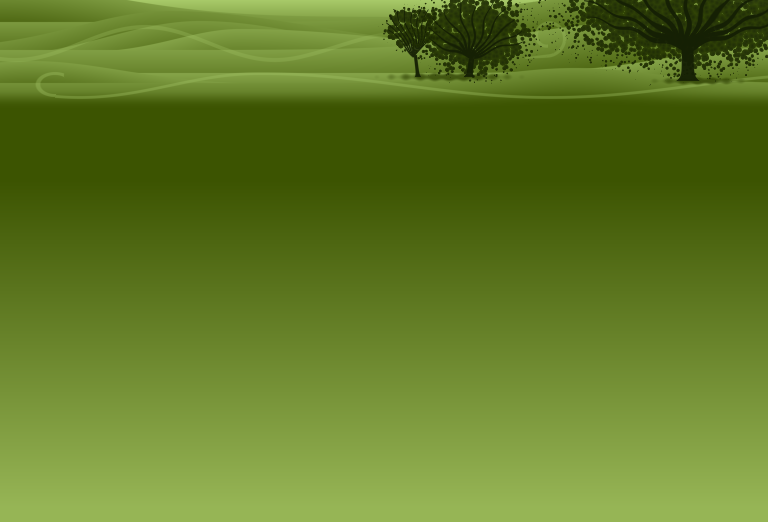
Reproduce this background procedurally as a WebGL 1 fragment shader.

```glsl
precision highp float;
// Rolling green hills with ribbons and three trees above a plain vertical gradient.
uniform vec2 u_resolution;

#define CANVAS vec2(7.68, 5.22)
#define DARK vec3(0.235, 0.328, 0.004)
#define LIGHT vec3(0.64, 0.77, 0.40)
#define FLOOR_GLOW vec3(0.59, 0.71, 0.335)
#define BARK vec3(0.08, 0.12, 0.015)
#define FADE_START 1.8
#define FADE_END 5.08
#define LEAF_SCALE 21.0
#define CLUMP_SCALE 7.0
#define RIBBON_ALPHA 0.36
#define BRANCHES 11

float px; // smoothing width in scene units

float fill(float d) { return 1.0 - smoothstep(-px, px, d); }

vec2 hash2(vec2 p) {
  return fract(sin(vec2(dot(p, vec2(127.1, 311.7)), dot(p, vec2(269.5, 183.3)))) * 4375.85);
}

// Distance to the nearest jittered cell point
float cells(vec2 p) {
  vec2 cell = floor(p), f = p - cell;
  float d = 2.0;
  for (int j = -1; j <= 1; j++)
    for (int i = -1; i <= 1; i++) {
      vec2 o = vec2(float(i), float(j));
      d = min(d, length(o + hash2(cell + o) - f));
    }
  return d;
}

float segment(vec2 p, vec2 a, vec2 b, float wideA, float wideB) {
  vec2 ab = b - a;
  float t = clamp(dot(p - a, ab) / dot(ab, ab), 0.0, 1.0);
  return length(p - a - ab * t) - mix(wideA, wideB, t);
}

// Bell-shaped hill, bright at the crest and dark below; spread is left, right
vec3 hill(vec3 col, vec2 p, vec2 top, vec2 spread, float drop, float lit, float depth) {
  float u = (p.x - top.x) / (p.x < top.x ? spread.x : spread.y);
  float below = p.y - top.y - drop * (1.0 - exp(-u * u));
  float shade = lit * (1.0 - clamp(below / depth, 0.0, 1.0));
  return mix(col, mix(DARK, LIGHT, shade), fill(-below));
}

vec3 tree(vec3 col, vec2 p, vec2 base, vec2 crown, vec2 radii, float girth, float density) {
  vec2 q = (p - crown) / radii;
  if (abs(q.x) > 1.5 || q.y < -1.5 || p.y > base.y + 0.1) return col;

  // Trunk with flared roots, then fanned branches
  vec2 fork = mix(base, crown, 0.45);
  float rise = (base.y - p.y) / (base.y - fork.y);
  float flare = girth * (1.0 + exp(-9.0 * max(rise, 0.0)));
  float wood = max(abs(p.x - mix(base.x, fork.x, rise)) - flare, max(p.y - base.y, fork.y - p.y));
  vec2 bent = p + 0.02 * sin(p.yx * 17.0 + base.x);
  for (int i = 0; i < BRANCHES; i++) {
    float a = mix(-1.75, 1.75, float(i) / float(BRANCHES - 1));
    vec2 tip = crown + radii * 0.95 * vec2(sin(a), -cos(a));
    wood = min(wood, segment(bent, fork, tip, girth * 0.55, 0.004));
  }

  // Leaves break up the crown edge and leave gaps inside it
  float leaf = cells(p * LEAF_SCALE), clump = cells(p * CLUMP_SCALE + base);
  float edge = max(length(q), 0.72) - 1.0 + 0.5 * (clump - 0.45) + 0.75 * (leaf - 0.5);
  float leaves = 1.0 - smoothstep(-0.09, 0.09, edge - density);
  vec3 foliage = mix(BARK, DARK, 0.15 + 0.5 * leaf);
  col = mix(col, foliage, 0.92 * leaves);
  return mix(col, BARK, 0.95 * fill(wood));
}

// Soft dark grass under a tree
vec3 grass(vec3 col, vec2 p, vec2 center, vec2 radii) {
  float d = length((p - center) / radii) + 0.15 * sin(p.x * 43.0);
  return mix(col, DARK * 0.75, 0.75 * (1.0 - smoothstep(0.3, 1.1, d)));
}

float ribbons(vec2 p) {
  // Rear wave, fading out toward the trees
  float rear = 0.435 - 0.165 * cos(2.417 * (p.x - 1.45)) + 0.06 * smoothstep(3.0, 4.0, p.x);
  float mask = 0.8 * fill(abs(p.y - rear) - 0.02) * (1.0 - smoothstep(3.5, 4.1, p.x));
  // Front wave and its left curl
  float halfWave = p.x < 2.6 ? 1.8 : 2.9;
  float front = 0.855 - 0.12 * cos(3.1416 * (p.x - 2.6) / halfWave);
  mask = max(mask, fill(max(abs(p.y - front) - 0.014, 0.55 - p.x)));
  vec2 curl = (p - vec2(0.55, 0.845)) / vec2(0.17, 0.11);
  float curlEnd = curl.y < 0.0 ? 0.64 : 0.56;
  mask = max(mask, fill(max(abs(length(curl) - 1.0) * 0.12 - 0.016, p.x - curlEnd)));
  // Right spiral with a tail
  vec2 q = p - vec2(5.48, 0.37);
  float turn = atan(q.x, -q.y) / 6.2832 + 0.5;
  float spiral = abs(length(q) - 0.09 - 0.1 * turn) - 0.016;
  float tail = segment(p, vec2(5.48, 0.56), vec2(5.26, 0.58), 0.016, 0.008);
  return max(mask, 0.8 * fill(min(spiral, tail)));
}

void main() {
  // Scene units with y pointing down from the top edge
  vec2 uv = gl_FragCoord.xy / u_resolution;
  vec2 p = vec2(uv.x, 1.0 - uv.y) * CANVAS;
  px = 0.75 * CANVAS.y / u_resolution.y;

  // Sky and hills, far to near
  vec3 col = mix(LIGHT * 1.03, mix(DARK, LIGHT, 0.5), clamp(p.y / 0.3, 0.0, 1.0));
  col = hill(col, p, vec2(0.0, -0.15), vec2(1.6), 0.32, 0.65, 0.52);
  col = hill(col, p, vec2(6.2, -0.05), vec2(1.6, 2.0), 0.27, 0.62, 0.5);
  col = hill(col, p, vec2(1.7, 0.11), vec2(1.3, 2.0), 0.38, 0.55, 0.5);
  col = hill(col, p, vec2(2.0, 0.21), vec2(1.3, 1.7), 0.4, 0.6, 0.5);
  col = hill(col, p, vec2(2.4, 0.29), vec2(0.9, 2.2), 0.25, 0.7, 0.55);
  col = hill(col, p, vec2(6.6, 0.2), vec2(1.8, 2.2), 0.3, 0.67, 0.62);
  col = hill(col, p, vec2(7.6, 0.48), vec2(1.3, 1.0), 0.25, 0.72, 0.48);
  col = hill(col, p, vec2(0.3, 0.61), vec2(1.2, 1.3), 0.24, 0.65, 0.4);
  col = hill(col, p, vec2(5.75, 0.68), vec2(1.1), 0.15, 0.55, 0.37);

  // Plain gradient below
  float fade = clamp((p.y - FADE_START) / (FADE_END - FADE_START), 0.0, 1.0);
  col = mix(col, mix(DARK, FLOOR_GLOW, fade), smoothstep(0.9, 1.1, p.y));

  // Ribbons, grass and trees
  col = mix(col, LIGHT, RIBBON_ALPHA * ribbons(p));
  col = grass(col, p, vec2(4.5, 0.77), vec2(0.68, 0.045));
  col = grass(col, p, vec2(7.0, 0.81), vec2(0.48, 0.04));
  col = tree(col, p, vec2(4.18, 0.77), vec2(4.12, 0.28), vec2(0.25, 0.22), 0.016, -0.14);
  col = tree(col, p, vec2(4.69, 0.77), vec2(4.75, 0.35), vec2(0.49, 0.34), 0.028, 0.0);
  col = tree(col, p, vec2(6.88, 0.81), vec2(6.87, 0.08), vec2(1.08, 0.52), 0.06, 0.0);
  gl_FragColor = vec4(col, 1.0);
}
```
